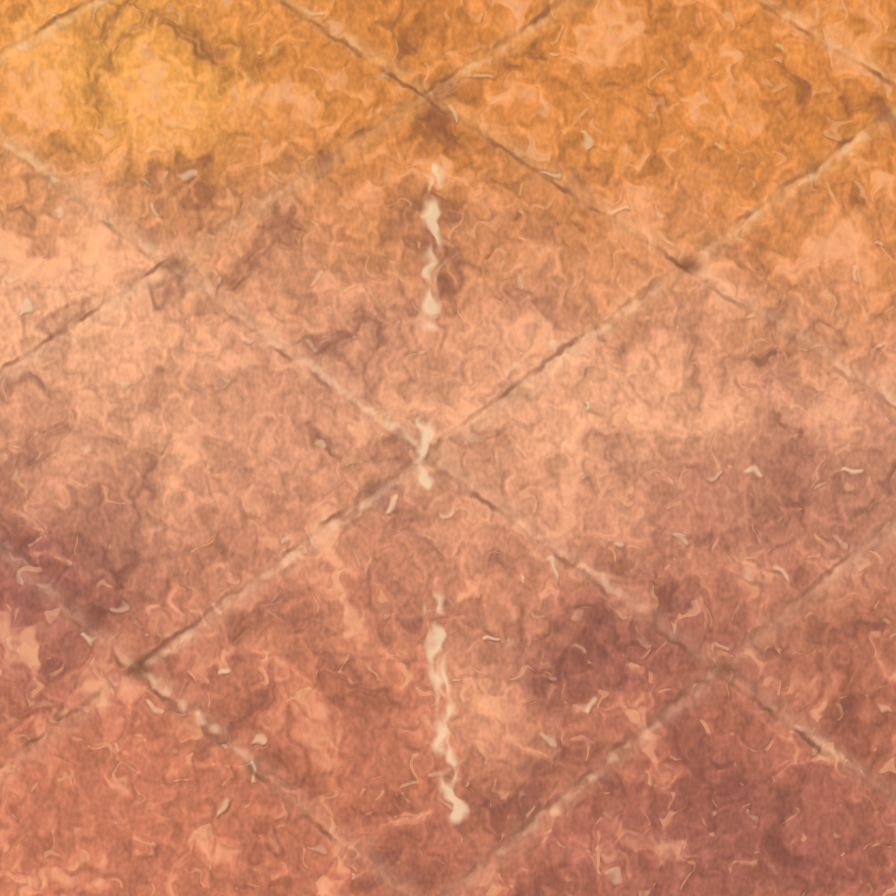
A Shadertoy shader for this texture:

```glsl
// Worn terracotta floor: diamond tiles receding gently towards the top, with pale
// broken joints. A perspective lattice gives the tiles; layered gradient noise gives
// the clay mottling and flecks, and hashed cells scatter the small ragged chips.

#define HORIZON 4.3125      // height of the vanishing line
#define HALF_WIDTH 0.08     // half tile width per unit below the horizon
#define ROW_DEPTH 0.0154    // inverse depth between rows of corners
#define CENTRE vec2(0.482, 0.492)
#define JOINT_WIDTH 0.0075
#define MOTTLE 0.36
#define GRAIN 0.17
#define CHIP_CELLS 27.0
#define CHIP_SHARE 0.32

const vec3 OCHRE  = vec3(0.81, 0.51, 0.27);
const vec3 CLAY   = vec3(0.83, 0.57, 0.44);
const vec3 RUST   = vec3(0.74, 0.45, 0.34);
const vec3 GOLD   = vec3(0.94, 0.66, 0.34);
const vec3 PEACH  = vec3(0.96, 0.70, 0.52);
const vec3 PLUM   = vec3(0.56, 0.34, 0.30);
const vec3 CREAM  = vec3(0.99, 0.85, 0.69);
const vec3 UMBER  = vec3(0.42, 0.25, 0.18);

vec2 hash2(vec2 p) {
    vec3 q = fract(p.xyx * vec3(0.1031, 0.1030, 0.0973));
    q += dot(q, q.yzx + 33.33);
    return fract((q.xx + q.yz) * q.zy);
}

float cornerSlope(vec2 cell, vec2 offset) {
    float angle = 6.2832 * hash2(cell).x;
    return dot(vec2(cos(angle), sin(angle)), offset);
}

// Gradient noise, roughly -0.7 to 0.7
float noise(vec2 p) {
    vec2 i = floor(p), f = fract(p);
    vec2 w = f * f * f * (f * (f * 6.0 - 15.0) + 10.0);
    vec2 e = vec2(1.0, 0.0);
    return mix(mix(cornerSlope(i, f), cornerSlope(i + e, f - e), w.x),
               mix(cornerSlope(i + e.yx, f - e.yx), cornerSlope(i + 1.0, f - 1.0), w.x), w.y);
}

float fbm(vec2 p) {
    float sum = 0.0, amp = 0.5;
    for (int i = 0; i < 4; i++) {
        sum += amp * noise(p);
        p = mat2(1.6, 1.2, -1.2, 1.6) * p + 7.3;
        amp *= 0.68;
    }
    return sum;
}

float blob(vec2 p, vec2 centre, vec2 radius) {
    vec2 q = (p - centre) / radius;
    return exp(-dot(q, q));
}

// Small dabs of mixed size and strength, one at most per cell
float chips(vec2 p) {
    vec2 g = p * CHIP_CELLS, home = floor(g);
    float cover = 0.0;
    for (int k = 0; k < 9; k++) {
        vec2 cell = home + vec2(k % 3, k / 3) - 1.0;
        vec2 r = hash2(cell + 41.0), t = hash2(cell + 97.0);
        if (r.x > CHIP_SHARE) continue;
        vec2 q = g - cell - 0.2 - 0.6 * t;
        float angle = 2.2 * r.y - 0.7;
        q = mat2(cos(angle), sin(angle), -sin(angle), cos(angle)) * q;
        q.y += (t.x - 0.5) * 2.0 * q.x * q.x;
        float d = length(vec2(max(abs(q.x) - 0.2 * t.y * t.y, 0.0), q.y));
        cover = max(cover, (0.2 + 0.8 * t.x * t.y) * smoothstep(0.08 + 0.08 * t.y, 0.02, d));
    }
    return cover;
}

// Pale core (x) and dark edge (y) of the joints at whole values of a
vec2 joint(float a, float along, float scale, vec2 p, float seed) {
    float d = (a - round(a)) * scale + 0.005 * noise(p * 30.0 + seed) + 0.004 * noise(p * 85.0 + seed);
    float stretch = hash2(vec2(round(a), floor(along)) + seed).x;
    float wear = smoothstep(-0.4, 0.5, noise(p * 7.0 + seed) + 0.8 * (stretch - 0.5));
    float crumble = smoothstep(-0.35, 0.3, noise(p * 60.0 + seed));
    float core = smoothstep(JOINT_WIDTH * 1.3, 0.0, abs(d)) * (0.15 + 0.85 * wear * crumble);
    float halo = 0.25 * smoothstep(JOINT_WIDTH * 2.8, 0.0, abs(d));
    float edge = smoothstep(0.005, 0.0005, abs(d + JOINT_WIDTH));
    float broken = smoothstep(-0.15, 0.45, noise(p * 26.0 - seed));
    return vec2(max(core, halo), edge * (0.1 + 0.5 * broken));
}

// Ragged upright glint between two points
float glint(vec2 p, vec2 a, vec2 b, float width) {
    p.x += 0.014 * noise(p * 26.0) + 0.006 * noise(p * 70.0);
    float t = clamp(dot(p - a, b - a) / dot(b - a, b - a), 0.0, 1.0);
    float ragged = smoothstep(-0.25, 0.25, noise(p * vec2(80.0, 40.0)) + 0.05);
    return ragged * smoothstep(width, width * 0.25, length(p - mix(a, b, t)));
}

void mainImage(out vec4 fragColor, in vec2 fragCoord) {
    vec2 p = fragCoord / iResolution.xy;

    // Perspective lattice: corners lie where both diagonals are whole
    float below = HORIZON - p.y, halfWidth = HALF_WIDTH * below;
    float row = (1.0 / below - 1.0 / (HORIZON - CENTRE.y)) / ROW_DEPTH;
    float column = (p.x - CENTRE.x) / halfWidth;
    vec2 diag = 0.5 * vec2(column + row, column - row);
    vec2 tile = hash2(floor(diag) + 19.0);

    // Broad light and shade
    vec2 warp = vec2(noise(p * 11.0), noise(p * 11.0 + 31.0));
    vec2 fine = vec2(noise(p * 48.0 + 5.0), noise(p * 48.0 + 71.0));
    vec2 s = p + 0.06 * warp + 0.02 * fine;
    vec3 col = mix(RUST, CLAY, smoothstep(0.12, 0.55, s.y));
    col = mix(col, OCHRE, smoothstep(0.58, 0.92, s.y + 0.12 * (s.x - 0.5)));
    col = mix(col, GOLD, 0.8 * blob(s, vec2(0.13, 0.93), vec2(0.18, 0.11)));
    col = mix(col, PEACH, 0.7 * blob(s, vec2(0.07, 0.65), vec2(0.18, 0.11)));
    col = mix(col, PEACH, 0.45 * blob(s, vec2(0.15, 0.46), vec2(0.12, 0.10)));
    col = mix(col, PEACH, 0.55 * blob(s, vec2(0.65, 0.53), vec2(0.20, 0.10)));
    col = mix(col, PEACH, 0.55 * blob(s, vec2(0.56, 0.22), vec2(0.07, 0.11)));
    col = mix(col, PLUM, 0.75 * blob(s, vec2(0.03, 0.35), vec2(0.15, 0.12)));
    col = mix(col, PLUM, 0.65 * blob(s, vec2(0.70, 0.27), vec2(0.15, 0.06)));
    col = mix(col, PLUM, 0.7 * blob(s, vec2(0.82, 0.06), vec2(0.28, 0.14)));
    col = mix(col, PLUM, 0.35 * blob(s, vec2(0.85, 0.42), vec2(0.20, 0.08)));
    col *= 0.99 + 0.09 * tile.x;

    // Clay mottling, brush grain and pale flecks
    float mottle = fbm(p * 12.0 + 0.8 * warp + 0.3 * fine);
    float grain = noise(p * vec2(80.0, 56.0) + 1.3 * fine);
    float weave = noise(p * vec2(210.0, 150.0));
    col *= 1.0 + MOTTLE * mottle + GRAIN * grain + 0.10 * weave;
    col = mix(col, PLUM, 0.45 * smoothstep(0.12, 0.5, -mottle));
    col = mix(col, PEACH, 0.55 * smoothstep(0.08, 0.42, mottle));
    float fleck = smoothstep(0.28, 0.5, noise(p * vec2(62.0, 46.0) + 1.6 * fine + 13.0) + 0.25 * mottle);
    col = mix(col, PEACH, 0.5 * fleck);

    // Chips with a shadow beneath
    vec2 c = p + 0.016 * fine;
    col = mix(col, UMBER, 0.3 * chips(c + vec2(-0.002, 0.004)));
    col = mix(col, CREAM, 0.75 * chips(c));

    // Joints, with dark knots on alternate rows of corners
    float scale = 1.185 * halfWidth;
    vec2 lines = max(joint(diag.x, diag.y, scale, p, 3.0), joint(diag.y, diag.x, scale, p, 57.0));
    col = mix(col, UMBER, lines.y);
    col = mix(col, mix(CREAM, col, 0.2), 0.72 * lines.x);
    vec2 corner = (diag - round(diag)) * halfWidth + 0.004 * fine;
    float knot = exp(-dot(corner, corner) / 0.00008) * mod(round(row), 2.0);
    col = mix(col, UMBER, 0.6 * knot);

    // Reflected streaks down the middle
    float shine = glint(p, vec2(0.485, 0.81), vec2(0.478, 0.64), 0.013);
    shine = max(shine, glint(p, vec2(0.474, 0.53), vec2(0.472, 0.46), 0.010));
    shine = max(shine, glint(p, vec2(0.484, 0.33), vec2(0.506, 0.09), 0.014));
    col = mix(col, CREAM, 0.8 * shine);

    fragColor = vec4(clamp(col, 0.0, 1.0), 1.0);
}
```
